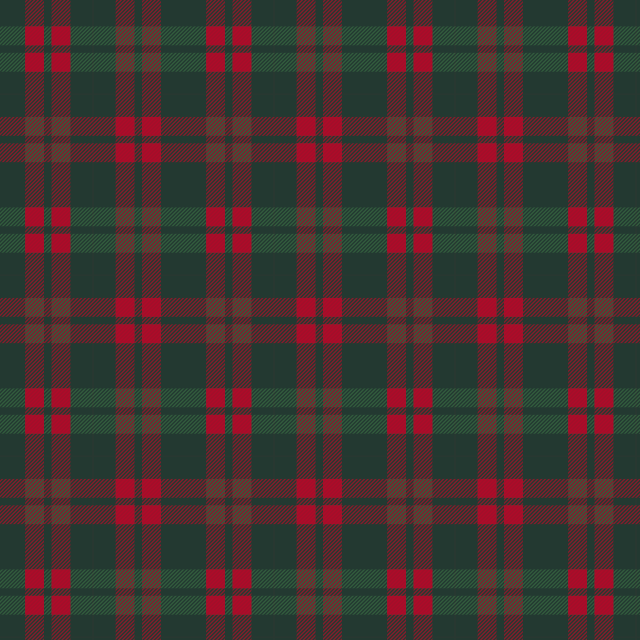
A WebGL 1 fragment shader for this pattern:

```glsl
precision highp float;

uniform vec2 u_resolution;

#define REPEATS 3.536
#define ORIGIN vec2(0.0393, 0.0413)
#define SETT 24.0
#define BASE vec3(0.137, 0.224, 0.192)
#define WINE vec3(0.520, 0.110, 0.170)
#define GREEN vec3(0.195, 0.360, 0.240)
#define CRIMSON vec3(0.685, 0.040, 0.160)
#define SEAM_STRENGTH 0.05

// Coverage of a pair of stripes, 5 units wide and 2 apart, in each sett.
float stripePair(float t, float px) {
  float fromCentre = abs(mod(t + 6.0, SETT) - 12.0);
  float inside = 2.5 - abs(fromCentre - 3.5);
  return clamp(inside / px + 0.5, 0.0, 1.0);
}

// Alternates 0 and 1 from one sett to the next, switching in the wide gap.
float settParity(float t) {
  return mod(floor((t + 6.0) / SETT), 2.0);
}

// Rising twill diagonals: 1 where the vertical threads lie on top.
float twill(vec2 t, float px) {
  float wave = 0.25 - abs(fract(t.x + t.y) - 0.5);
  return clamp(wave / (px * 1.25) + 0.5, 0.0, 1.0);
}

// Hairline through the middle of one wide gap per repeat.
float seam(float t, float px) {
  float d = abs(mod(t, 2.0 * SETT) - 18.0);
  return 1.0 - smoothstep(0.1, 0.1 + px, d);
}

void main() {
  // Thread coordinates, x to the right and y downward from the top edge.
  float side = min(u_resolution.x, u_resolution.y);
  vec2 uv = vec2(gl_FragCoord.x, u_resolution.y - gl_FragCoord.y) / side;
  float scale = REPEATS * 2.0 * SETT;
  vec2 t = (uv - ORIGIN) * scale + vec2(0.0, 0.0);
  float px = scale / side;

  float column = stripePair(t.x, px);
  float row = stripePair(t.y, px);
  float columnParity = settParity(t.x);
  float rowParity = settParity(t.y);
  float weave = twill(t, px);

  // Wine columns woven with rows that alternate green and wine.
  vec3 warp = mix(BASE, WINE, column);
  vec3 plainWeft = mix(BASE, mix(GREEN, WINE, rowParity), row);
  vec3 crossWeft = mix(BASE, GREEN, row);
  vec3 weft = mix(plainWeft, crossWeft, column);
  vec3 cloth = mix(weft, warp, weave);

  // Crossings of equal parity become solid crimson with a trace of twill.
  float solid = column * row * (1.0 - abs(columnParity - rowParity));
  vec3 check = mix(CRIMSON, WINE, 0.35 * (1.0 - weave));
  cloth = mix(cloth, check, solid);

  // Faint seams.
  float seams = max(seam(t.x, px), seam(t.y, px));
  cloth = mix(cloth, WINE, SEAM_STRENGTH * seams);

  gl_FragColor = vec4(cloth, 1.0);
}
```
